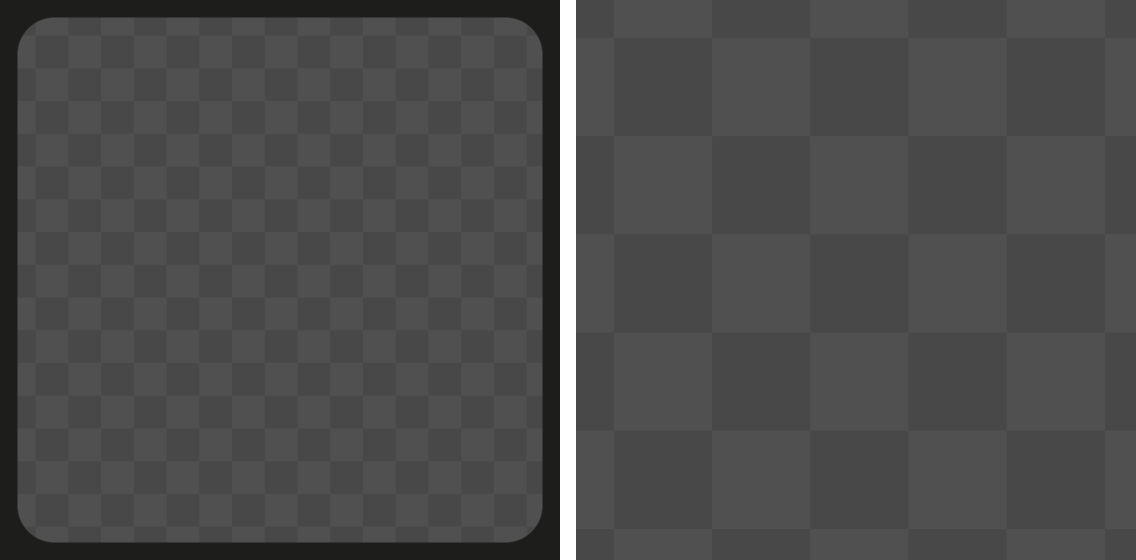
Left: the whole. Right: its middle third, enlarged.
Reproduce this pattern procedurally as a WebGL 2 fragment shader.

```glsl
#version 300 es
precision highp float;

#define CELL_SIZE 0.05846
#define GRID_ANCHOR vec2(0.53125, 0.46875)
#define PANEL_HALF_SIZE 0.46875
#define CORNER_RADIUS 0.066
#define DARK_SQUARE vec3(0.284)
#define LIGHT_SQUARE vec3(0.314)
#define BACKDROP vec3(0.114, 0.114, 0.106)

uniform vec2 u_resolution;
out vec4 fragColor;

float roundedBox(vec2 p, vec2 halfSize, float radius) {
    vec2 q = abs(p) - halfSize + radius;
    return length(max(q, 0.0)) + min(max(q.x, q.y), 0.0) - radius;
}

// Blend weight of the light squares, with edges one pixel wide
float checker(vec2 p, float pixel) {
    vec2 phase = fract(p / CELL_SIZE * 0.5 + 0.25) - 0.5;
    vec2 edgeDistance = (0.5 - 2.0 * abs(phase)) * CELL_SIZE;
    vec2 wave = clamp(edgeDistance * 2.0 / pixel, -1.0, 1.0);
    return 0.5 + 0.5 * wave.x * wave.y;
}

void main() {
    float side = min(u_resolution.x, u_resolution.y);
    float pixel = 1.0 / side;
    vec2 centered = (gl_FragCoord.xy - 0.5 * u_resolution) / side;

    // Checkered panel
    float light = checker(centered + 0.5 - GRID_ANCHOR, pixel);
    vec3 panel = mix(DARK_SQUARE, LIGHT_SQUARE, light);

    // Rounded outline over the backdrop
    float outline = roundedBox(centered, vec2(PANEL_HALF_SIZE), CORNER_RADIUS);
    float coverage = 1.0 - smoothstep(-pixel, pixel, outline);
    fragColor = vec4(mix(BACKDROP, panel, coverage), 1.0);
}
```
